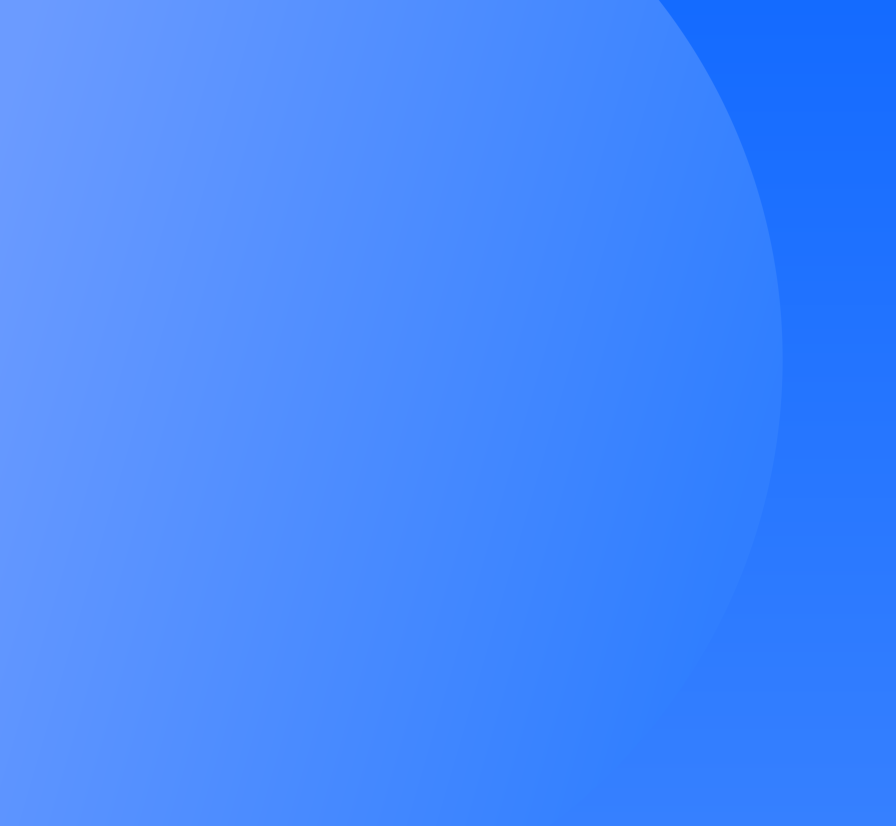
Write a Shadertoy shader that draws this background.

```glsl
// A large pale disc, cropped by the left, top and bottom edges, over a blue field.
// The field is a vertical gradient; the disc is a distance function filled with
// a slanted linear gradient that melts into the field at its lower right.

float discDistance(vec2 p, vec2 center, float radius) {
    return length(p - center) - radius;
}

void mainImage(out vec4 fragColor, in vec2 fragCoord) {
    // Height spans 0 to 1, so the disc stays round
    vec2 p = fragCoord / iResolution.y;
    float pixel = 1.0 / iResolution.y;

    // Field: deep blue above, softer blue below
    vec3 field = mix(vec3(0.212, 0.502, 1.0), vec3(0.078, 0.418, 1.0), p.y);

    // Disc fill: periwinkle at the upper left to azure at the lower right
    float slant = dot(vec2(p.x, 1.0 - p.y), vec2(0.96, 0.28));
    float blend = clamp((slant - 0.04) / 0.99, 0.0, 1.0);
    vec3 discFill = mix(vec3(0.420, 0.608, 1.0), vec3(0.188, 0.496, 1.0), blend);

    // Smooth rim, about one pixel wide
    float rim = discDistance(p, vec2(0.2415, 0.565), 0.706);
    float coverage = 1.0 - smoothstep(-0.75 * pixel, 0.75 * pixel, rim);

    fragColor = vec4(mix(field, discFill, coverage), 1.0);
}
```
